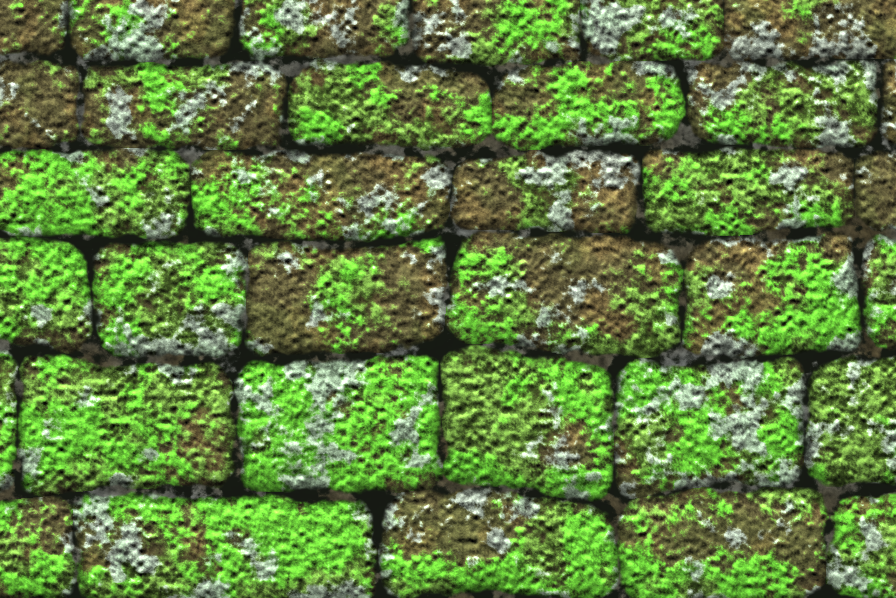
This texture is drawn by a Shadertoy shader. Its source:

```glsl
#define WALL_WIDTH 1.5     // wall width, in wall heights
#define GAP 0.0025         // half width of the joints
#define JITTER 0.30        // shift of the upright joints
#define WARP 0.030         // waviness of the courses
#define ROUGHNESS 0.026    // raggedness of the stone outlines
#define GRAIN 105.0        // fineness of the moss
#define RELIEF 1.25        // strength of the moss shading
#define SOIL 0.52          // lower value, more brown
#define LICHEN 0.63        // lower value, more grey

const int ROWS = 6;
const float COURSE[7] = float[7](-0.005, 0.172, 0.412, 0.608, 0.755, 0.902, 1.05);
const float OFFSET[6] = float[6](0.176, 0.035, 0.115, 0.335, 0.160, 0.100);
const float PITCH[6] = float[6](0.415, 0.339, 0.342, 0.363, 0.335, 0.285);

const vec3 CREVICE = vec3(0.085, 0.10, 0.075);
const vec3 MOSS_DARK = vec3(0.27, 0.36, 0.15);
const vec3 MOSS = vec3(0.44, 0.60, 0.26);
const vec3 MOSS_BRIGHT = vec3(0.39, 0.72, 0.21);
const vec3 EARTH = vec3(0.36, 0.32, 0.22);
const vec3 RUST = vec3(0.46, 0.38, 0.25);
const vec3 STONE = vec3(0.57, 0.62, 0.58);

float hash(vec2 p) {
    return fract(sin(dot(p, vec2(127.1, 311.7))) * 43758.545);
}

float noise(vec2 p) {
    vec2 i = floor(p), f = fract(p);
    f = f * f * (3.0 - 2.0 * f);
    return mix(mix(hash(i), hash(i + vec2(1, 0)), f.x),
               mix(hash(i + vec2(0, 1)), hash(i + vec2(1, 1)), f.x), f.y);
}

float fbm(vec2 p) {
    float sum = 0.0, amp = 0.533;
    for (int i = 0; i < 4; i++) {
        sum += amp * noise(p);
        p = mat2(1.6, 1.2, -1.2, 1.6) * p + 7.3;
        amp *= 0.5;
    }
    return sum;
}

float joint(int row, float k) {
    float shift = JITTER * (hash(vec2(k, float(row) + 3.0)) - 0.5);
    return OFFSET[row] + PITCH[row] * (k + shift);
}

float roundedBox(vec2 p, vec2 halfSize, float radius) {
    vec2 q = abs(p) - halfSize + radius;
    return length(max(q, 0.0)) + min(max(q.x, q.y), 0.0) - radius;
}

// Signed distance to the stone of this cell; also its id and local position
float stoneDistance(vec2 p, out vec2 id, out vec2 local) {
    int row = 0;
    for (int i = 1; i < ROWS; i++) if (p.y > COURSE[i]) row = i;
    float k = floor((p.x - OFFSET[row]) / PITCH[row]);
    if (p.x < joint(row, k)) k -= 1.0;
    else if (p.x > joint(row, k + 1.0)) k += 1.0;
    id = vec2(k, row);

    vec2 low = vec2(joint(row, k), COURSE[row]);
    vec2 high = vec2(joint(row, k + 1.0), COURSE[row + 1]);
    high.y -= 0.007 * hash(id + 5.0);
    vec2 halfSize = 0.5 * (high - low) - GAP;
    vec2 fromCentre = p - 0.5 * (low + high);
    local = fromCentre / halfSize;
    return roundedBox(fromCentre, halfSize, mix(0.025, 0.055, hash(id + 9.0)));
}

vec3 mossColour(vec2 p, vec2 id, float grain) {
    float tone = hash(id + 17.0);
    vec3 colour = mix(MOSS_DARK, MOSS, smoothstep(0.32, 0.62, grain));
    float fresh = fbm(p * 11.0 + id * 3.1) + 0.15 * (tone - 0.5) - 0.12 * (p.y - 0.5);
    fresh += 0.35 * (grain - 0.5);
    colour = mix(colour, MOSS_BRIGHT, smoothstep(0.46, 0.62, fresh));

    // Brown tufts, commoner on the upper and right stones
    float dry = fbm(p * 9.0 + id * 5.7 + 20.0) - 0.65 * (grain - 0.5);
    dry += 0.16 * (p.y - 0.55) + 0.05 * (p.x - 0.75) + 0.16 * (hash(id + 31.0) - 0.5);
    vec3 soil = mix(EARTH, RUST, smoothstep(0.42, 0.68, fbm(p * 22.0 + 40.0)));
    return mix(colour, soil, 0.88 * smoothstep(SOIL - 0.07, SOIL + 0.11, dry));
}

void mainImage(out vec4 fragColor, in vec2 fragCoord) {
    vec2 p = fragCoord / iResolution.xy * vec2(WALL_WIDTH, 1.0);
    float pixel = 1.0 / iResolution.y;

    // Stone layout
    vec2 bend = vec2(noise(p * 5.0), noise(p * 5.0 + 31.0)) - 0.5;
    vec2 id, local;
    float dist = stoneDistance(p + WARP * bend, id, local);
    dist += ROUGHNESS * (fbm(p * 28.0) - 0.5);

    // Tufted surface, lit from above
    vec2 tuft = p * GRAIN * vec2(0.85, 1.0);
    float grain = fbm(tuft);
    float clump = fbm(p * 38.0);
    float light = grain - fbm(tuft + vec2(-0.2, 0.7));
    light += 0.5 * (clump - fbm(p * 38.0 + vec2(-0.1, 0.4)));

    // Moss, then bare grey stone showing through in flecks
    vec3 colour = mossColour(p, id, mix(grain, clump, 0.4));
    float bare = fbm(p * 20.0 + id * 2.3 + 60.0) + 0.12 * (hash(id + 43.0) - 0.5);
    bare += 0.35 * (grain - 0.5) + 0.05 * smoothstep(-0.025, 0.0, dist);
    vec3 lichen = STONE * (0.75 + 0.45 * grain);
    colour = mix(colour, lichen, 0.85 * smoothstep(LICHEN - 0.05, LICHEN + 0.07, bare));
    colour *= 0.70 + 0.56 * grain + RELIEF * light;

    // Rounded faces: bright crown, dark underside and rim
    colour *= 1.02 + 0.09 * local.y - 0.15 * smoothstep(0.5, 1.0, -local.y);
    colour *= mix(0.52, 1.05, smoothstep(0.004, -0.018, dist));

    // Shadowed joints with some rubble and roots
    float rubble = smoothstep(0.48, 0.64, fbm(p * 26.0 + 80.0) + 0.3 * (grain - 0.5));
    vec3 debris = mix(EARTH, STONE * vec3(0.88, 0.84, 0.88), noise(p * 13.0)) * (0.35 + 0.9 * grain);
    vec3 gap = mix(CREVICE, debris, 0.8 * rubble);
    colour = mix(colour, gap, smoothstep(-0.002 - pixel, 0.002 + pixel, dist));

    fragColor = vec4(clamp(colour, 0.0, 1.0), 1.0);
}
```
